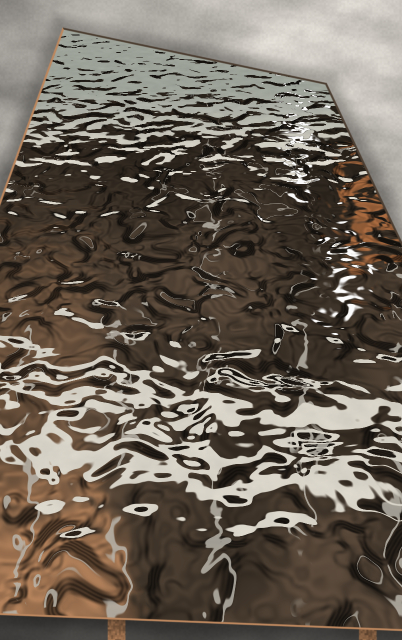
Reproduce this texture procedurally as a Shadertoy shader.

```glsl
// A rippled mirror-steel sheet lying on a concrete floor, seen in perspective.
// A noise height field gives slopes; each slope shifts the lookup into a painted
// surrounding of pale wall, bright window band, thin seams and dark brown room.
#define HORIZON 1.32
#define RIPPLE_SCALE 23.0
#define SWAY 0.055
#define NEAR_BEND 0.085
#define FAR_BEND 0.150
#define BLACK vec3(0.105, 0.090, 0.070)
#define BROWN vec3(0.300, 0.245, 0.195)
#define TAN vec3(0.640, 0.460, 0.320)
#define BRIGHT vec3(0.850, 0.830, 0.785)
#define WALL vec3(0.620, 0.640, 0.605)
#define CONCRETE vec3(0.730, 0.715, 0.690)

float hash(vec2 p) {
    vec3 a = fract(p.xyx * vec3(0.1031, 0.1030, 0.0973));
    a += dot(a, a.yzx + 33.33);
    return fract((a.x + a.y) * a.z);
}

float noise(vec2 p) {
    vec2 i = floor(p), f = p - i;
    f = f * f * f * (f * (f * 6.0 - 15.0) + 10.0);
    return mix(mix(hash(i), hash(i + vec2(1, 0)), f.x),
               mix(hash(i + vec2(0, 1)), hash(i + vec2(1, 1)), f.x), f.y);
}

float fbm(vec2 p) {
    float sum = 0.0, amp = 0.5;
    for (int i = 0; i < 5; i++) {
        sum += amp * noise(p);
        p = mat2(1.6, 1.2, -1.2, 1.6) * p + 11.0;
        amp *= 0.5;
    }
    return sum;
}

// Two warped, rotated octaves of dents
float height(vec2 p) {
    p += 0.9 * vec2(noise(p * 0.6 + 7.0), noise(p * 0.6 + 31.0));
    p = mat2(0.88, 0.47, -0.47, 0.88) * p;
    return noise(p) + 0.26 * noise(mat2(1.7, -1.2, 1.2, 1.7) * p + 5.0);
}

float inside(float d, float radius, float blur) {
    return smoothstep(radius + blur, radius - blur, d);
}

vec3 steel(vec2 uv) {
    // Ground plane coordinates and surface slope
    float depth = 1.0 / (HORIZON - uv.y);
    vec2 p = vec2((uv.x - 0.45) * 0.63 * depth, 1.3 * depth) * RIPPLE_SCALE + 40.0;
    float h = height(p);
    vec2 slope = vec2(height(p + vec2(0.04, 0)), height(p + vec2(0, 0.04))) - h;
    slope /= 0.04;
    float steep = length(slope);
    float far = smoothstep(0.5, 0.8, uv.y);
    vec2 e = uv + slope * vec2(SWAY, mix(NEAR_BEND, FAR_BEND, far));

    // Dark room, warm at the lower left and in a patch on the right
    float drift = noise(e * vec2(5, 7) + 3.0);
    float lift = (0.35 + 0.75 * drift) * (1.0 - 0.65 * far);
    vec3 col = mix(BLACK, BROWN, lift);
    float warm = smoothstep(0.34, 0.2, e.x + 0.2 * (drift - 0.5)) * smoothstep(0.68, 0.52, e.y);
    col = mix(col, TAN, warm * mix(0.3, 0.85, smoothstep(0.32, 0.12, e.y)));
    float amber = inside(length((e - vec2(0.92, 0.66)) * vec2(0.9, 1.0)), 0.06, 0.02);
    col = mix(col, TAN * vec3(1.05, 0.9, 0.75), 0.75 * amber);
    col *= 1.12 - 0.65 * smoothstep(0.45, 1.3, steep) + 0.10 * sin(h * 38.0);

    // Thin wandering seams and rims of the dents
    float lane = e.x * 4.3 + 0.2 + 0.3 * (noise(vec2(e.y * 7.0, 2.0)) - 0.5);
    float gate = smoothstep(0.35, 0.55, noise(vec2(floor(lane) * 7.0, e.y * 9.0)));
    float seam = inside(abs(fract(lane) - 0.5), mix(0.045, 0.02, uv.y), 0.012);
    seam *= gate * smoothstep(0.8, 0.7, e.y);
    float rim = inside(abs(h - 0.97), 0.013, 0.008) * smoothstep(0.4, 0.6, noise(p * 0.35 + 9.0));
    col = mix(col, BRIGHT * 0.85, max(0.85 * seam, 0.7 * rim));

    // Window band, its broken echo below, and the far wall
    float band = inside(abs(e.y - 0.412 + 0.07 * e.x), 0.027, 0.004);
    float patches = noise(vec2(e.x * 7.0 + 4.0, e.y * 5.0));
    float echo = inside(abs(e.y - 0.30 + 0.06 * e.x), 0.045 * patches, 0.004);
    float wall = smoothstep(0.805, 0.825, e.y + 0.02 * drift);
    vec3 light = mix(BRIGHT, WALL, smoothstep(0.74, 0.87, uv.y));
    light *= 0.95 + 0.09 * fbm(p * 1.5) + 0.12 * (e.y - uv.y);
    col = mix(col, light, max(max(band, echo), wall));

    // Blown-out lamp glints
    float lampA = length((e - vec2(0.74, 0.78)) * vec2(0.8, 1.0));
    float lampB = length((e - vec2(0.86, 0.555)) * vec2(0.7, 1.0));
    return mix(col, vec3(0.99), inside(min(lampA, lampB), 0.03, 0.008));
}

vec3 ground(vec2 uv) {
    vec2 p = uv * vec2(0.63, 1.0);
    float stain = fbm(p * vec2(7, 14) + 2.0);
    float grain = noise(p * 330.0) - 0.5;
    vec3 col = CONCRETE * (0.72 + 0.55 * stain + 0.05 * grain);
    col *= mix(0.86, 1.06, smoothstep(0.0, 0.7, uv.x));
    // Shaded strip in front, with two wooden blocks
    float front = smoothstep(0.3, 0.1, uv.y);
    col *= 1.0 - 0.6 * front;
    float block = min(abs(uv.x - 0.29), abs(uv.x - 0.915));
    return mix(col, TAN * (0.9 + 0.4 * grain), front * inside(block, 0.022, 0.002));
}

vec3 scene(vec2 uv) {
    // Signed distance to the four sides of the sheet
    float left = (uv.x - 0.578 * (uv.y - 0.6875)) * 0.56;
    float right = (0.813 + 0.754 * (0.87 - uv.y) - uv.x) * 0.54;
    float top = 0.957 - 0.132 * (uv.x - 0.156) - uv.y;
    float bottom = uv.y - 0.039 + 0.025 * uv.x;
    float d = min(min(left, right), min(top, bottom));
    vec3 floorCol = ground(uv) * (1.0 - 0.25 * smoothstep(-0.03, 0.0, d));
    vec3 edge = mix(BROWN, TAN * 1.15, step(min(left, bottom), min(right, top)));
    vec3 col = mix(edge, steel(uv), smoothstep(0.002, 0.004, d));
    return mix(floorCol, col, smoothstep(-0.001, 0.001, d));
}

void mainImage(out vec4 fragColor, in vec2 fragCoord) {
    // Four samples per pixel smooth every edge
    vec3 sum = vec3(0);
    for (int i = 0; i < 4; i++) {
        vec2 jitter = vec2(i & 1, i >> 1) * 0.5 - 0.25;
        sum += scene((fragCoord + jitter) / iResolution.xy);
    }
    fragColor = vec4(sum * 0.25, 1.0);
}
```
